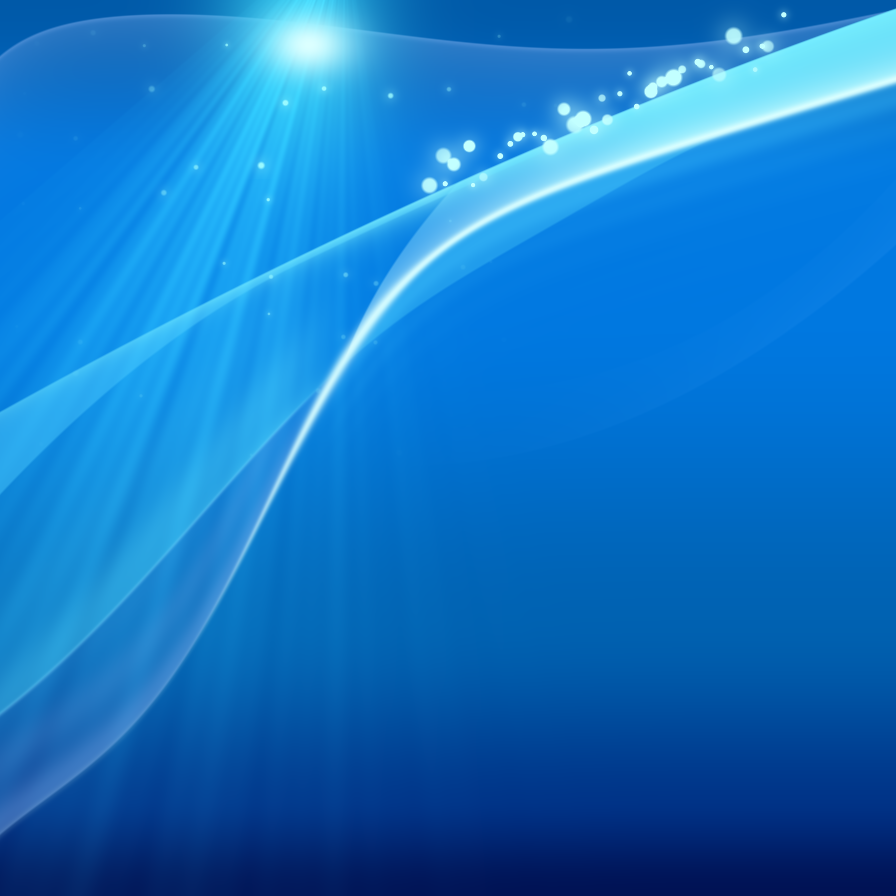
Reproduce this background procedurally as a Shadertoy shader.

```glsl
// Blue backdrop with a beam of light falling from the top, crossed by
// translucent twisting ribbons. Every ribbon edge is a height curve y(x);
// layers fade away from those edges, with bokeh and sparkles scattered on top.

float hash(vec2 p) {
    p = fract(p * vec2(0.1031, 0.1137) + 0.37);
    p += dot(p, p.yx + 33.33);
    return fract((p.x + p.y) * p.x * 7.31);
}

// Height curves of the ribbon edges
float bandCurve(float x) { return 0.54 + 0.555 * x - 0.105 * x * x; }

float twistCurve(float x) {
    return 0.44 + 0.3 * (x - 0.3) + 0.261 * tanh((x - 0.3) / 0.15) - 0.03 * exp(-14.0 * x);
}

float sweepCurve(float x) {
    float sag = (x - 0.6) / 0.2;
    return 0.456 + 0.151 * (x - 0.25) + 0.351 * tanh((x - 0.25) / 0.35) - 0.037 * exp(-sag * sag);
}

float veilCurve(float x) {
    return 0.965 + 0.02 * cos(6.4 * (x - 0.17)) - 0.037 * exp(-20.0 * x) + 0.013 * pow(x, 8.0);
}

// Antialiased step, and a layer that starts at an edge and fades inward
float edge(float d) { float w = fwidth(d) + 1e-5; return smoothstep(-w, w, d); }
float fade(float d, float depth) { return edge(d) * exp(-max(d, 0.0) / depth); }
float bell(float v) { return exp(-v * v); }

vec3 backdrop(float y) {
    vec3 c = mix(vec3(0.0, 0.07, 0.33), vec3(0.0, 0.19, 0.52), smoothstep(0.0, 0.11, y));
    c = mix(c, vec3(0.0, 0.38, 0.69), smoothstep(0.07, 0.31, y));
    c = mix(c, vec3(0.0, 0.47, 0.88), smoothstep(0.27, 0.66, y));
    return mix(c, vec3(0.0, 0.35, 0.66), smoothstep(0.8, 1.0, y));
}

// Soft beam made of layered sines over the angle around the source
float beam(vec2 p) {
    vec2 q = vec2(0.385, 1.085) - p;
    float a = atan(q.x, q.y), r = length(q);
    float streaks = 0.68 + 0.15 * sin(a * 47.0 + 1.0) + 0.12 * sin(a * 83.0 + 2.0 * sin(a * 19.0))
                  + 0.07 * sin(a * 171.0);
    float spread = bell((a - 0.42) / 0.27) + 0.22 * bell((a - 0.05) / 0.2);
    return spread * streaks * edge(0.86 - a) * exp(-1.7 * r * r) * 1.25;
}

// Cellular sparkles: one jittered dot per grid cell
float sparkles(vec2 p) {
    vec2 cell = floor(p * 15.0);
    vec2 center = 0.2 + 0.6 * vec2(hash(cell), hash(cell + 31.7));
    float size = 0.03 + 0.05 * hash(cell + 57.3);
    float d = length(fract(p * 15.0) - center);
    return step(0.45, hash(cell + 11.9)) * (smoothstep(size, size * 0.3, d) + 0.25 * bell(d / (size * 2.0)));
}

// Bokeh discs scattered just above the bright band
float bokeh(vec2 p, vec2 aspect) {
    float sum = 0.0;
    for (float i = 0.0; i < 38.0; i++) {
        float x = 0.475 + 0.4 * (i + hash(vec2(i, 3.0))) / 38.0;
        float y = bandCurve(x) + mix(-0.012, 0.042, hash(vec2(i, 17.0)));
        float size = mix(0.003, 0.0115, pow(hash(vec2(i, 41.0)), 2.0));
        float d = length((p - vec2(x, y)) * aspect);
        sum += (0.5 + 0.5 * hash(vec2(i, 71.0))) * smoothstep(size, size * 0.6, d) + 0.22 * bell(d / (size * 1.9));
    }
    return min(sum, 1.0);
}

void mainImage(out vec4 fragColor, in vec2 fragCoord) {
    vec2 p = fragCoord / iResolution.xy;
    vec2 aspect = vec2(iResolution.x / iResolution.y, 1.0);
    float x = p.x, y = p.y;
    vec3 white = vec3(0.86, 1.0, 1.0), cyan = vec3(0.36, 0.88, 1.0), mist = vec3(0.5, 0.68, 0.93);
    float below = bandCurve(x) - y, twist = y - twistCurve(x), sweep = y - sweepCurve(x);
    vec3 col = backdrop(y);

    // Faint veil on the right
    float u = max((x - 0.45) / 0.55, 0.0);
    float lower = y - 0.48 - 0.247 * u * u, upper = 0.56 + 0.24 * pow(u, 2.5) - y;
    col = mix(col, vec3(0.2, 0.6, 0.95), 0.2 * u * edge(upper) * fade(lower, 0.06));

    // Upper veil and light beam
    float veil = veilCurve(x) - y;
    col = mix(col, mist, edge(-below) * (0.36 * fade(veil, 0.065) + 0.2 * bell(veil / 0.004) * edge(veil)));
    col = mix(col, vec3(0.16, 0.75, 1.0), min(beam(p), 1.0));
    col = mix(col, vec3(0.25, 0.9, 1.0), 0.75 * bell(length((p - vec2(0.335, 0.97)) * vec2(11.0, 7.0))));
    col = mix(col, white, bell(length((p - vec2(0.345, 0.95)) * vec2(21.0, 30.0))));

    // Lower left: grey twisting ribbon, then the wide cyan sweep
    float left = smoothstep(0.4, 0.3, x);
    float fibers = 0.8 + 0.2 * sin(twist * 95.0 + 3.0 * x);
    col = mix(col, mist, left * edge(-sweep) * fade(twist, 0.1) * 0.5 * fibers);
    float sheen = 0.85 + 0.15 * sin(sweep * 70.0 - x * 9.0);
    col = mix(col, cyan, left * fade(sweep, 0.085) * sheen * (0.42 + 0.9 * x) * edge(below));

    // Right of the knot: glow under the twist, and the folded sheet above it
    float right = smoothstep(0.34, 0.42, x);
    float halo = right * exp(-max(-twist, 0.0) / 0.035) * edge(-twist);
    float strands = 0.8 + 0.2 * sin(twist * 190.0);
    col = mix(col, vec3(0.25, 0.76, 1.0), halo * strands * 0.7);
    col = mix(col, cyan, right * edge(-twist) * edge(sweep) * 0.28);
    float rise = max(y - 0.577, 0.0);
    float fold = edge(x - 0.378 - 0.3 * rise - 1.4 * rise * rise) * edge(below) * edge(twist);
    float bright = smoothstep(0.45, 0.78, x);
    col = mix(col, mix(vec3(0.4, 0.76, 0.98), cyan, bright), fold * mix(0.42, 0.88, bright));
    col = mix(col, white, fold * fade(twist, 0.026) * mix(0.5, 0.85, bright));

    // Bright band, opening into a translucent strip on the left
    float opening = 0.084 * pow(max(1.0 - x / 0.33, 0.0), 2.0);
    col = mix(col, vec3(0.3, 0.8, 1.0), 0.45 * edge(below) * edge(opening + 0.008 - below));
    col = mix(col, vec3(0.5, 0.96, 1.0), fade(below, 0.01 + 0.045 * max(x - 0.33, 0.0)) * (0.3 + 0.5 * smoothstep(0.0, 0.5, x)));

    // Luminous seams, strongest at the knot
    float seam = bell(twist / (0.005 + 0.008 * bell((x - 0.38) / 0.07)));
    col = mix(col, white, seam * (0.12 + 0.8 * smoothstep(0.2, 0.37, x)));
    col = mix(col, vec3(0.5, 0.85, 1.0), 0.3 * left * bell(sweep / 0.003));

    // Points of light
    float inBeam = bell((x - 0.12 - 0.25 * y) / 0.16) * smoothstep(0.4, 0.95, y);
    col = mix(col, vec3(0.6, 0.98, 1.0), min(sparkles(p * aspect) * inBeam, 1.0));
    col = mix(col, vec3(0.76, 1.0, 1.0), bokeh(p, aspect));
    fragColor = vec4(clamp(col, 0.0, 1.0), 1.0);
}
```
